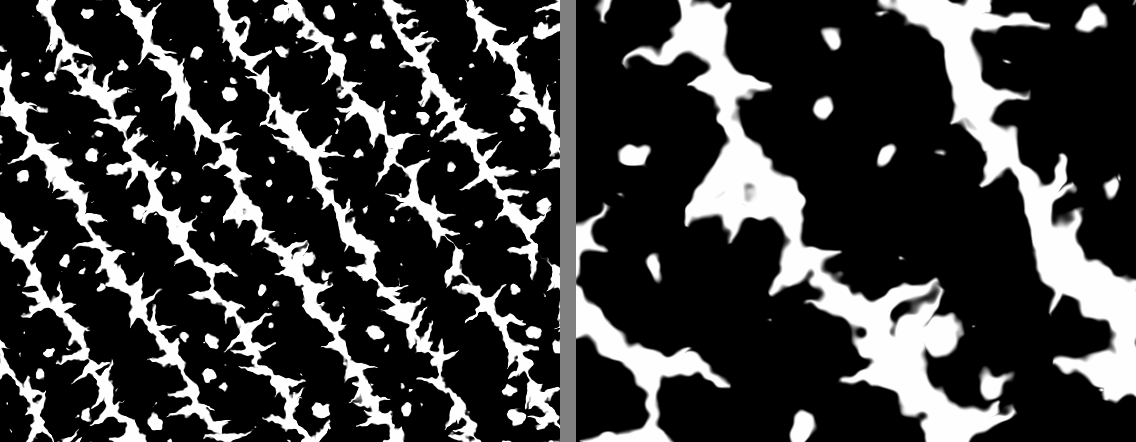
Left, the full canvas; right, a detail of the centre.
A Shadertoy shader for this pattern:

```glsl
const float PITCH = 0.166;  // distance between bands
const float STEP = 0.05;    // distance between joints along a band

vec3 hash3(vec2 p) {
    vec3 q = fract(p.xyx * vec3(0.1031, 0.1030, 0.0973));
    q += dot(q, q.yxz + 33.33);
    return fract((q.xxy + q.yzz) * q.zyx);
}

vec2 valueNoise(vec2 p) {
    vec2 i = floor(p), f = fract(p);
    f = f * f * (3.0 - 2.0 * f);
    vec2 low = mix(hash3(i).xy, hash3(i + vec2(1, 0)).xy, f.x);
    vec2 high = mix(hash3(i + vec2(0, 1)).xy, hash3(i + vec2(1, 1)).xy, f.x);
    return mix(low, high, f.y) - 0.5;
}

float smoothMin(float a, float b, float k) {
    float h = max(k - abs(a - b), 0.0) / k;
    return min(a, b) - h * h * k * 0.25;
}

float taperedSegment(vec2 p, vec2 a, vec2 b, float ra, float rb) {
    vec2 pa = p - a, ba = b - a;
    float h = clamp(dot(pa, ba) / dot(ba, ba), 0.0, 1.0);
    return length(pa - ba * h) - mix(ra, rb, h);
}

vec2 jointPosition(vec2 id) {
    vec3 r = hash3(id + 17.0) - 0.5;
    return vec2(id.x * PITCH + r.x * 0.03, (id.y + r.y * 0.5) * STEP);
}

float spineRadius(vec2 id) {
    return mix(-0.001, 0.016, hash3(id + 17.0).z);
}

// Thorn leaving a joint to either side of its band
float thorn(vec2 q, vec2 joint, vec2 id, float seed) {
    vec3 r = hash3(id + seed);
    float angle = (r.x - 0.5) * 1.9;
    float side = r.y < 0.5 ? -1.0 : 1.0;
    vec2 tip = joint + side * mix(0.025, 0.07, r.z) * vec2(cos(angle), sin(angle));
    return taperedSegment(q, joint, tip, 0.012, 0.0015);
}

// Round blob and small speck in the gap beside a band
float droplets(vec2 q, vec2 id) {
    vec3 r = hash3(id + 151.0), s = hash3(id + 233.0);
    vec2 gap = vec2((id.x + 0.5) * PITCH, id.y * STEP);
    vec2 blob = gap + (r.xy - 0.5) * vec2(0.08, 0.04);
    vec2 speck = gap + (s.xy - 0.5) * vec2(0.12, 0.05);
    float size = r.z < 0.48 ? mix(0.006, 0.019, pow(r.z / 0.48, 2.0)) : -0.05;
    float speckSize = s.z < 0.5 ? 0.001 + 0.005 * s.z : -0.05;
    return min(length(q - blob) - size, length(q - speck) - speckSize);
}

void mainImage(out vec4 fragColor, in vec2 fragCoord) {
    vec2 p = fragCoord / iResolution.y;

    // Ragged edges by warping space
    vec2 w = p + 0.014 * valueNoise(p * 45.0 + 9.0) + 0.006 * valueNoise(p * 130.0 + 40.0);

    // Axes across and along the diagonal bands
    w -= vec2(0.0, 0.505);
    vec2 q = vec2(dot(w, vec2(0.851, 0.525)), dot(w, vec2(0.525, -0.851)));
    vec2 nearest = round(q / vec2(PITCH, STEP));

    float bands = 1.0, drops = 1.0;
    for (int k = -1; k <= 1; k++) {
        for (int j = -2; j <= 2; j++) {
            vec2 id = nearest + vec2(k, j);
            vec2 next = id + vec2(0, 1);
            vec2 joint = jointPosition(id);
            float spine = taperedSegment(q, joint, jointPosition(next),
                                         spineRadius(id), spineRadius(next));
            float spikes = min(thorn(q, joint, id, 53.0), thorn(q, joint, id, 97.0));
            bands = smoothMin(bands, smoothMin(spine, spikes, 0.008), 0.008);
            drops = min(drops, droplets(q, id));
        }
    }

    // Fine erosion of the outline
    float d = min(bands, drops) + 0.003 * valueNoise(p * 90.0 + 70.0).x;
    fragColor = vec4(vec3(0.995 * smoothstep(0.002, -0.002, d)), 1.0);
}
```
